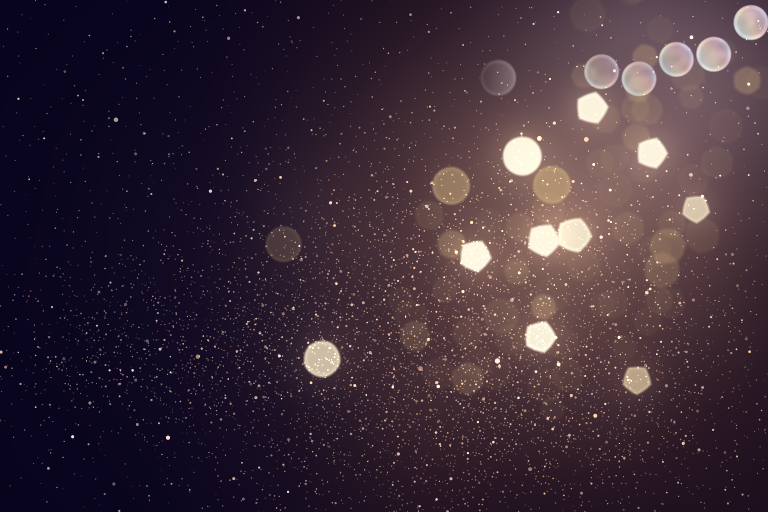
Reproduce this background procedurally as a Shadertoy shader.

```glsl
// Golden bokeh lights and drifting glitter over a dark violet and umber haze.

const float TAU = 6.28318;
const vec3 NIGHT = vec3(0.035, 0.016, 0.115);
const vec3 PLUM = vec3(0.060, 0.028, -0.012);
const vec3 UMBER = vec3(0.255, 0.195, 0.150);
const vec3 AMBER = vec3(0.120, 0.105, 0.070);
const vec3 MIST = vec3(0.245, 0.220, 0.215);
const vec3 GOLD = vec3(0.800, 0.680, 0.490);
const vec3 SPARK = vec3(1.000, 0.780, 0.480);
const vec3 CREAM = vec3(1.000, 0.970, 0.880);
const vec3 SILVER = vec3(0.790, 0.740, 0.740);

// Centre x, centre y, radius, strength of the brightest lights
const vec4 KEY_LIGHTS[12] = vec4[12](
    vec4(1.020, 0.695, 0.038, 1.00), vec4(1.156, 0.789, 0.031, 0.97),
    vec4(1.273, 0.701, 0.030, 0.97), vec4(0.928, 0.500, 0.031, 1.00),
    vec4(1.121, 0.541, 0.034, 0.86), vec4(1.062, 0.531, 0.032, 1.00),
    vec4(1.055, 0.342, 0.031, 0.95), vec4(0.629, 0.299, 0.036, 0.80),
    vec4(0.881, 0.637, 0.037, 0.50), vec4(1.078, 0.639, 0.037, 0.56),
    vec4(1.359, 0.592, 0.027, 0.80), vec4(1.244, 0.258, 0.028, 0.72));

float hash(vec2 p) {
    return fract(sin(dot(p, vec2(127.1, 311.7))) * 43758.5453);
}

vec2 hash2(vec2 p) {
    return vec2(hash(p), hash(p + 19.7));
}

float noise(vec2 p) {
    vec2 i = floor(p), f = fract(p);
    f = f * f * (3.0 - 2.0 * f);
    return mix(mix(hash(i), hash(i + vec2(1, 0)), f.x),
               mix(hash(i + vec2(0, 1)), hash(i + vec2(1, 1)), f.x), f.y);
}

float glow(vec2 p, vec2 center, vec2 spread) {
    vec2 q = (p - center) / spread;
    return exp(-dot(q, q));
}

// Signed distance to a polygon blended with a circle
float apertureDistance(vec2 p, float radius, float sides, float turn, float roundness) {
    float sector = TAU / sides;
    float angle = atan(p.y, p.x) + turn;
    float facet = cos(floor(0.5 + angle / sector) * sector - angle) * length(p);
    return mix(facet - radius * 0.86, length(p) - radius, roundness);
}

// Lens disc: soft fill with a slightly brighter rim
vec3 addDisc(vec3 base, float d, float radius, vec3 tint, float alpha, float rim, float blur) {
    float fill = 1.0 - smoothstep(-blur, blur, d);
    float edge = exp(-pow((d + 0.08 * radius) / (0.12 * radius), 2.0));
    return mix(base, tint, fill * clamp(alpha + rim * edge, 0.0, 1.0));
}

vec3 backdrop(vec2 p) {
    float cloud = 0.82 + 0.36 * noise(p * 5.0 + 2.0);
    vec3 color = NIGHT + PLUM * smoothstep(0.3, 0.9, p.x);
    color += UMBER * cloud * glow(p, vec2(1.02, 0.48), vec2(0.50, 0.37));
    color += AMBER * glow(p, vec2(1.10, 0.58), vec2(0.26, 0.25));
    return color + MIST * cloud * glow(p, vec2(1.32, 0.88), vec2(0.32, 0.27));
}

float dustDensity(vec2 p) {
    return 0.62 * glow(p, vec2(0.96, 0.27), vec2(0.44, 0.27))
         + 0.36 * glow(p, vec2(0.35, 0.32), vec2(0.40, 0.15))
         + 0.22 * glow(p, vec2(0.75, 0.48), vec2(0.50, 0.42));
}

// One speck per occupied cell of a tilted grid
vec3 glitter(vec2 p, float cells, float radius, float chance, float tilt, float pixel) {
    vec2 q = mat2(cos(tilt), sin(tilt), -sin(tilt), cos(tilt)) * p;
    vec2 cell = floor(q * cells);
    vec2 center = (cell + 0.2 + 0.6 * hash2(cell + cells)) / cells;
    float present = step(hash(cell + 3.1 * cells), chance);
    float size = radius * mix(0.6, 1.2, hash(cell + 7.3));
    float mask = 1.0 - smoothstep(size - 0.6 * pixel, size + 0.6 * pixel, length(q - center));
    float shine = mix(0.3, 1.0, pow(hash(cell + 41.0), 1.6));
    return mix(SPARK, CREAM, hash(cell + 5.9)) * mask * present * shine;
}

void mainImage(out vec4 fragColor, in vec2 fragCoord) {
    float pixel = 1.0 / iResolution.y;
    vec2 p = fragCoord * pixel;
    vec3 color = backdrop(p);

    // Faint discs scattered along the rising diagonal
    for (int i = 0; i < 64; i++) {
        float id = float(i);
        vec2 r = hash2(vec2(id, 4.0));
        vec2 center = mix(vec2(0.88, 0.24), vec2(1.42, 0.92), (id + r.x) / 64.0);
        center += vec2(0.7, -0.7) * (r.y - 0.5) * 0.50;
        float radius = mix(0.024, 0.036, hash(vec2(id, 8.0)));
        float d = apertureDistance(p - center, radius, 6.0, r.x * TAU, 0.6);
        color = addDisc(color, d, radius, GOLD, 0.05 + 0.28 * pow(r.x, 3.0), 0.02, 0.005);
    }
    vec2 lone = p - vec2(0.554, 0.523);
    color = addDisc(color, length(lone) - 0.035, 0.035, GOLD, 0.20, 0.06, 0.003);

    // Cool rimmed discs climbing to the upper right
    for (int i = 0; i < 5; i++) {
        float k = float(i);
        vec2 center = vec2(1.175 + 0.073 * k, 0.85 + 0.006 * k * k + 0.01 * cos(0.5 * TAU * k));
        vec2 q = p - center;
        vec3 tint = SILVER + 0.05 * cos(q.x * 70.0 + q.y * 45.0 + vec3(0.0, 1.6, 3.0));
        tint += 0.14 * noise(q * 60.0 + k * 7.0);
        color = addDisc(color, length(q) - 0.034, 0.034, tint, 0.42 + 0.1 * k, 0.3, 0.002);
    }
    vec2 pale = p - vec2(0.973, 0.848);
    color = addDisc(color, length(pale) - 0.035, 0.035, SILVER, 0.20 + 5.0 * pale.x, 0.12, 0.003);

    // Bright lights and their halos
    for (int i = 0; i < 12; i++) {
        vec4 light = KEY_LIGHTS[i];
        vec2 q = p - light.xy;
        float roundness = smoothstep(0.033, 0.037, light.z);
        float turn = -0.52 + 0.4 * (hash(light.xy) - 0.5);
        float d = apertureDistance(q, light.z, 5.0, turn, 0.3 + 0.65 * roundness);
        color += GOLD * 0.17 * light.w * light.w * glow(q, vec2(0.0), vec2(light.z * 1.7));
        vec3 tint = mix(GOLD, CREAM, smoothstep(0.55, 0.95, light.w));
        color = addDisc(color, d, light.z, tint, light.w, 0.12, 0.0035);
    }

    // Glitter from fine dust to large sparks
    float dust = dustDensity(p);
    color += 0.60 * glitter(p, 140.0, 0.0013, 0.002 + 0.60 * dust, 0.4, pixel);
    color += 0.80 * glitter(p, 75.0, 0.0018, 0.006 + 0.50 * dust, 0.9, pixel);
    color += 0.90 * glitter(p, 42.0, 0.0026, 0.016 + 0.32 * dust, 1.3, pixel);
    color += glitter(p, 18.0, 0.0042, 0.030 + 0.10 * dust, 0.6, pixel);
    fragColor = vec4(clamp(color, 0.0, 1.0), 1.0);
}
```
